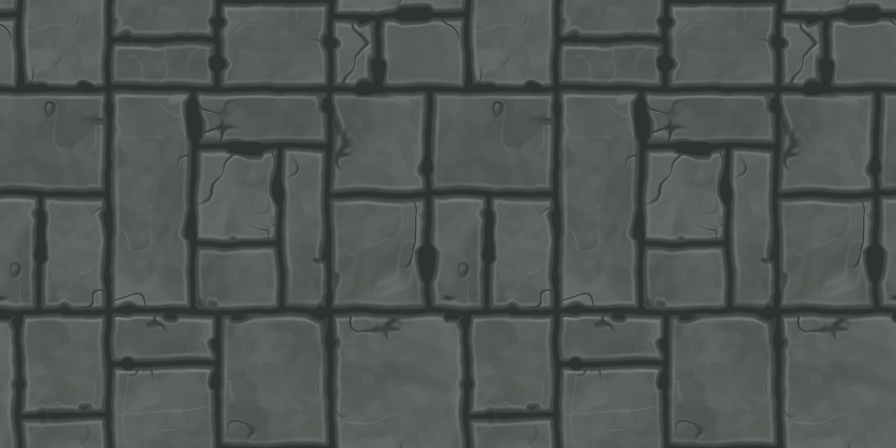
Reproduce this texture procedurally as a WebGL 1 fragment shader.

```glsl
precision highp float;
// Painted grey flagstones of mixed sizes with dark joints, worn rims and cracks.

#define REPEATS_DOWN 1.0
#define JOINT_HALF 0.0065
#define BEVEL 0.0145
#define CORNER 0.014
#define WOBBLE 0.009
#define CRACK_WIDTH 0.028
#define JOINT_COLOR vec3(0.175, 0.195, 0.195)
#define BEVEL_COLOR vec3(0.250, 0.280, 0.270)
#define FACE_DARK vec3(0.300, 0.330, 0.320)
#define FACE_LIGHT vec3(0.375, 0.405, 0.402)
#define RIM_COLOR vec3(0.450, 0.480, 0.470)

uniform vec2 u_resolution;

float hash(vec2 p) {
  return fract(sin(dot(p, vec2(127.1, 311.7))) * 43758.5);
}

// Value noise with n cells per tile, so it wraps at the tile border
float noise(vec2 p, float n) {
  p *= n;
  vec2 i = floor(p), f = fract(p);
  f = f * f * (3.0 - 2.0 * f);
  vec2 a = mod(i, n), b = mod(i + 1.0, n);
  return mix(mix(hash(a), hash(vec2(b.x, a.y)), f.x),
             mix(hash(vec2(a.x, b.y)), hash(b), f.x), f.y);
}

// Soft-edged patches of even tone, like dabs of a brush
float dabs(vec2 p, float n) {
  p *= n;
  vec2 i = floor(p), f = fract(p);
  float tone = 0.0, total = 0.0;
  for (int y = -1; y <= 1; y++) {
    for (int x = -1; x <= 1; x++) {
      vec2 o = vec2(float(x), float(y));
      vec2 cell = mod(i + o, n);
      vec2 r = o + vec2(hash(cell + 3.1), hash(cell + 7.7)) - f;
      float w = exp(-16.0 * dot(r, r));
      tone += w * hash(cell + 5.3);
      total += w;
    }
  }
  return tone / total;
}

// Each cut narrows the box (left, top, right, bottom) to the side holding p
bool cutX(vec2 p, float x, inout vec4 box) {
  bool before = p.x < x;
  if (before) box.z = x; else box.x = x;
  return before;
}

bool cutY(vec2 p, float y, inout vec4 box) {
  bool before = p.y < y;
  if (before) box.w = y; else box.y = y;
  return before;
}

// Split two courses into stones; p is wrapped into the course it lies in
vec4 findStone(inout vec2 p) {
  vec4 box;
  p.y = 0.198 + fract(p.y - 0.198);
  if (p.y < 0.695) {
    p.x = fract(p.x + 0.044) - 0.044;
    box = vec4(-0.044, 0.198, 0.956, 0.695);
    if (cutX(p, 0.432, box)) {
      if (cutX(p, 0.242, box)) { if (!cutY(p, 0.432, box)) cutX(p, 0.087, box); }
    } else if (cutX(p, 0.735, box)) {
      if (!cutY(p, 0.326, box)) { if (cutX(p, 0.627, box)) cutY(p, 0.544, box); }
    } else cutY(p, 0.436, box);
  } else {
    p.x = 0.042 + fract(p.x - 0.042);
    box = vec4(0.042, 0.695, 1.042, 1.198);
    if (cutX(p, 0.487, box)) {
      if (cutX(p, 0.242, box)) cutY(p, 0.93, box);
      else if (!cutY(p, 0.81, box)) cutY(p, 1.091, box);
    } else if (cutX(p, 0.737, box)) cutY(p, 1.0, box);
    else if (!cutY(p, 1.036, box)) cutX(p, 0.846, box);
  }
  return box;
}

// Thin broken lines along a contour of the noise
float crack(vec2 p) {
  float v = (noise(p, 8.0) + 0.45 * noise(p, 25.0)) / 1.45;
  float mask = smoothstep(0.45, 0.7, noise(p + 0.37, 9.0));
  return mask * smoothstep(CRACK_WIDTH, 0.0, abs(v - 0.5));
}

void main() {
  vec2 p = gl_FragCoord.xy / u_resolution.y * REPEATS_DOWN;
  p.y = REPEATS_DOWN - p.y;

  // Uneven joints
  p += WOBBLE * (vec2(noise(p, 13.0), noise(p + 0.5, 13.0)) - 0.5);
  p += 0.4 * WOBBLE * (vec2(noise(p, 41.0), noise(p + 0.5, 41.0)) - 0.5);

  // Depth from the stone's border, with chipped edges
  vec4 box = findStone(p);
  vec2 middle = 0.5 * (box.xy + box.zw);
  vec2 q = abs(p - middle) - 0.5 * (box.zw - box.xy) + CORNER;
  float depth = CORNER - length(max(q, 0.0)) - min(max(q.x, q.y), 0.0);
  depth -= 0.012 * smoothstep(0.7, 0.95, noise(p, 21.0));

  // Painted face, each stone with its own pattern and tone
  float id = hash(middle);
  vec2 s = p + id * vec2(7.3, 3.9);
  vec2 stroke = s + 0.05 * vec2(noise(s, 9.0), noise(s + 0.4, 9.0));
  float tone = 0.4 * noise(s, 6.0) + 0.35 * dabs(stroke, 16.0) + 0.25 * dabs(stroke, 37.0);
  tone = clamp(0.5 + 1.5 * (tone - 0.5) + 0.25 * (id - 0.5), 0.0, 1.0);
  vec3 face = mix(FACE_DARK, FACE_LIGHT, tone);
  face += vec3(0.012, 0.002, -0.008) * smoothstep(0.55, 0.9, noise(s + 0.2, 7.0));

  // Pale scratches and worn rim, brightest on the upper edge
  float scratch = smoothstep(0.035, 0.0, abs(noise(stroke, 15.0) - 0.5));
  face += 0.04 * scratch * smoothstep(0.5, 0.75, noise(s, 11.0));
  float rim = smoothstep(0.006, 0.0, abs(depth - BEVEL - 0.004));
  float upper = smoothstep(0.03, 0.015, p.y - box.y);
  rim *= (0.4 + 0.35 * upper) * (0.4 + noise(s, 17.0));
  face = mix(face, RIM_COLOR, clamp(rim, 0.0, 1.0));

  // Cracks run in from the border and catch light on one lip
  float reach = 0.2 + 0.8 * smoothstep(0.085, 0.025, depth);
  face += 0.05 * reach * crack(s - vec2(0.004, 0.005));
  face = mix(face, JOINT_COLOR, 0.8 * reach * crack(s));

  // Joint, bevel and face
  vec3 color = mix(JOINT_COLOR, BEVEL_COLOR, smoothstep(JOINT_HALF - 0.004, JOINT_HALF + 0.003, depth));
  color = mix(color, face, smoothstep(BEVEL - 0.005, BEVEL + 0.002, depth));
  gl_FragColor = vec4(color, 1.0);
}
```
